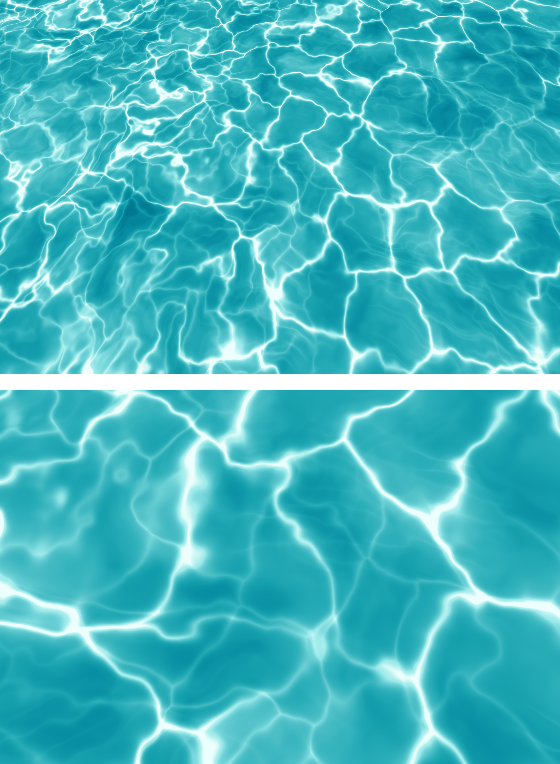
Top: the whole. Bottom: its middle third, enlarged.
Give the GLSL for this texture, as a WebGL 2 fragment shader.

```glsl
#version 300 es
precision highp float;
// Sunlit pool water: a receding net of caustic light over turquoise depths.

uniform vec2 u_resolution;
out vec4 fragColor;

float hash(vec2 p) {
  return fract(sin(dot(p, vec2(127.1, 311.7))) * 43758.545);
}

vec2 hash2(vec2 p) {
  return vec2(hash(p), hash(p + 53.7));
}

mat2 rotation(float angle) {
  float c = cos(angle), s = sin(angle);
  return mat2(c, s, -s, c);
}

float noise(vec2 p) {
  vec2 i = floor(p), f = fract(p);
  f = f * f * f * (f * (f * 6.0 - 15.0) + 10.0);
  return mix(mix(hash(i), hash(i + vec2(1, 0)), f.x),
             mix(hash(i + vec2(0, 1)), hash(i + vec2(1, 1)), f.x), f.y);
}

float fbm(vec2 p) {
  float sum = 0.0, amplitude = 0.533;
  for (int i = 0; i < 4; i++) {
    sum += amplitude * noise(p);
    p = rotation(0.6) * p * 2.03 + 17.3;
    amplitude *= 0.5;
  }
  return sum;
}

vec2 warp(vec2 p) {
  return vec2(fbm(p), fbm(p + 37.4)) - 0.5;
}

// Distances to the three nearest scattered points.
vec3 nearestThree(vec2 p) {
  vec2 cell = floor(p);
  vec3 near = vec3(9.0);
  for (int y = -2; y <= 2; y++) {
    for (int x = -2; x <= 2; x++) {
      vec2 c = cell + vec2(x, y);
      float d = length(c + 0.05 + 0.9 * hash2(c) - p);
      if (d < near.x) near = vec3(d, near.xy);
      else if (d < near.y) near = vec3(near.x, d, near.y);
      else near.z = min(near.z, d);
    }
  }
  return near;
}

// Light focused on cell borders: thin core, soft halo, flare at junctions.
float caustic(vec2 p, float width, float halo) {
  vec3 near = nearestThree(p);
  float border = near.y - near.x;
  float core = exp(-pow(border / width, 1.5));
  float flare = exp(-(near.z - near.x) * 11.0);
  return 0.72 * core + halo * exp(-border * 5.0) + 0.45 * flare;
}

// Fine drawn-out filaments along one direction.
float streaks(vec2 p, float angle) {
  vec2 s = rotation(-angle) * p * vec2(1.1, 4.6);
  float ridge = 1.0 - abs(2.0 * noise(s) - 1.0);
  float fine = 1.0 - abs(2.0 * noise(s * 1.9 + 21.0) - 1.0);
  return 0.6 * pow(ridge, 3.0) + 0.4 * pow(fine, 3.0);
}

vec3 waterColor(float v) {
  vec3 c = mix(vec3(0.00, 0.47, 0.56), vec3(0.03, 0.56, 0.64), smoothstep(-0.3, 0.0, v));
  c = mix(c, vec3(0.09, 0.63, 0.68), clamp(v * 5.0, 0.0, 1.0));
  c = mix(c, vec3(0.18, 0.69, 0.73), clamp(v * 5.0 - 1.0, 0.0, 1.0));
  c = mix(c, vec3(0.31, 0.75, 0.78), clamp(v * 5.0 - 2.0, 0.0, 1.0));
  c = mix(c, vec3(0.44, 0.83, 0.85), clamp(v * 5.0 - 3.0, 0.0, 1.0));
  c = mix(c, vec3(0.63, 0.92, 0.92), clamp(v * 5.0 - 4.0, 0.0, 1.0));
  return mix(c, vec3(0.93, 1.0, 0.99), smoothstep(1.0, 1.4, v));
}

void main() {
  vec2 uv = gl_FragCoord.xy / u_resolution.y;
  float aspect = u_resolution.x / u_resolution.y;

  // Perspective: cells shrink and flatten towards the top.
  float depth = 1.0 / (1.9 - uv.y);
  vec2 p = 10.0 * depth * vec2(uv.x - 0.5 * aspect, 1.45);
  float calm = smoothstep(0.1, 0.75, uv.x / aspect - 0.3 * uv.y + 0.12);
  float busy = 1.0 - calm;

  // Caustic nets, large and small, with uneven strength.
  vec2 bend = warp(p * 0.9);
  vec2 bent = p + mix(1.7, 1.0, calm) * bend;
  float strength = mix(0.4, 1.0, smoothstep(0.3, 0.62, noise(p * 0.7 + 5.0)));
  float light = strength * caustic(bent, 0.065, 0.36);
  float smallMask = smoothstep(0.3, 0.7, noise(p * 0.6 + 41.0) + 0.25 * busy);
  vec2 smallPoint = rotation(0.5) * p * 1.7 + 2.2 * bend + 9.0;
  light += mix(0.22, 0.5, busy) * smallMask * caustic(smallPoint, 0.09, 0.3);

  // Filaments rise to the right on the left side and sink on the right side.
  vec2 flow = p + 0.9 * bend;
  float wisps = mix(streaks(flow, 0.75), streaks(flow, -0.25), calm);
  float wispMask = smoothstep(0.25, 0.7, noise(p * 1.1 + 13.0));

  // Broad shading and bright churned patches.
  float shade = fbm(p * 1.2 + 1.5 * bend + 3.0) - 0.5;
  float churn = busy * smoothstep(0.56, 0.76, fbm(p * 1.5 + 2.0 * bend + 60.0));
  float value = 0.11 + light + 1.1 * shade + 0.3 * wisps * wispMask + 0.35 * churn;

  fragColor = vec4(waterColor(value), 1.0);
}
```
